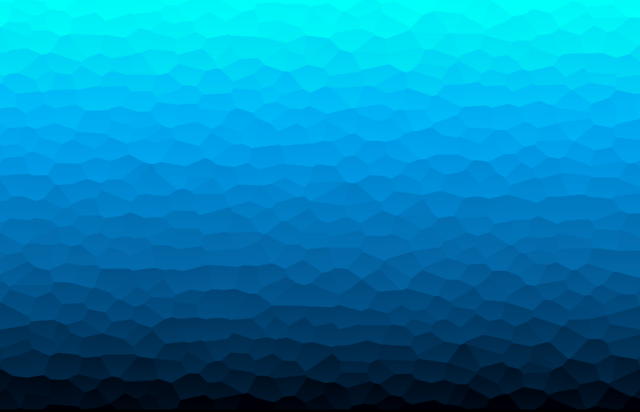
Write a Shadertoy shader that draws this background.

```glsl
// Faceted cellular water fading from bright cyan down to near-black navy.

vec2 hash2(vec2 cell) {
    vec3 q = fract(cell.xyx * vec3(0.1031, 0.1030, 0.0973));
    q += dot(q, q.yzx + 33.33);
    return fract((q.xx + q.yz) * q.zy);
}

// Depth gradient: height 0 is the bottom, 1 the top
vec3 waterColor(float height) {
    vec3 stops[9] = vec3[9](
        vec3(0.0, 0.0, 0.03), vec3(0.0, 0.15, 0.27), vec3(0.0, 0.28, 0.48),
        vec3(0.01, 0.40, 0.65), vec3(0.0, 0.49, 0.77), vec3(0.0, 0.61, 0.91),
        vec3(0.0, 0.73, 0.97), vec3(0.0, 0.88, 0.96), vec3(0.0, 1.0, 0.98));
    float t = clamp(height, 0.0, 1.0) * 8.0;
    int i = min(int(t), 7);
    return mix(stops[i], stops[i + 1], t - float(i));
}

// Each facet takes its tone from its site and darkens toward its upper edge
vec3 facetColor(vec2 site, float y) {
    float variation = (hash2(floor(site * 7.0)).x - 0.5) * 0.018;
    return waterColor((site.y - 0.55 * (y - site.y)) / 23.0 + variation);
}

void mainImage(out vec4 fragColor, in vec2 fragCoord) {
    vec2 uv = fragCoord / iResolution.xy;
    vec2 p = uv * vec2(25.0, 23.0);
    vec2 base = floor(p);

    // Two nearest jittered sites
    vec2 nearest = base, second = base;
    float d1 = 1e3, d2 = 1e3;
    for (int j = -2; j <= 2; j++) {
        for (int i = -2; i <= 2; i++) {
            vec2 cell = base + vec2(i, j);
            vec2 site = cell + 0.04 + 0.92 * hash2(cell + 57.0);
            float d = dot(p - site, p - site);
            if (d < d1) {
                d2 = d1;
                second = nearest;
                d1 = d;
                nearest = site;
            } else if (d < d2) {
                d2 = d;
                second = site;
            }
        }
    }

    // Blend across the shared edge over about one pixel
    float edge = (d2 - d1) / (2.0 * max(length(second - nearest), 0.001));
    float pixel = 23.0 / iResolution.y;
    float own = 0.5 + 0.5 * smoothstep(0.0, 0.7 * pixel, edge);
    vec3 color = mix(facetColor(second, p.y), facetColor(nearest, p.y), own);

    // Thin dark strip along the floor
    color *= smoothstep(0.004, 0.008, uv.y);
    fragColor = vec4(color, 1.0);
}
```
